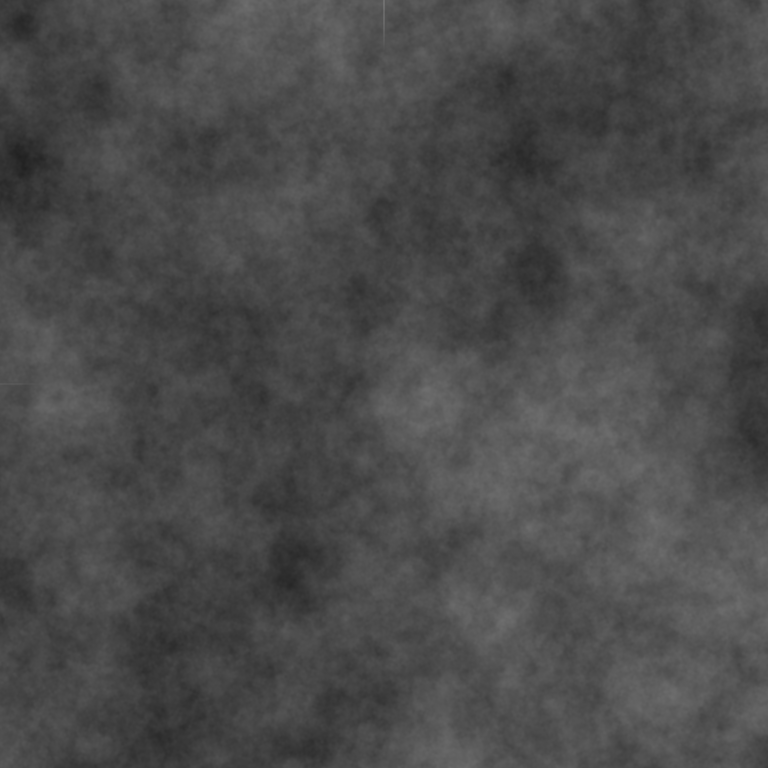
Reproduce this texture procedurally as a WebGL 2 fragment shader.

```glsl
#version 300 es
precision highp float;
// Dark grey mottled clouds: broad soft patches and a finer, crisper mottling,
// both made of octaves of value noise on crossed lattices, vary a mid grey.
// Two faint hairlines run in from the middle of the top and left edges.

uniform vec2 u_resolution;
out vec4 fragColor;

const float MEAN_GREY = 0.299;
const float PATCH_DEVIATION = 0.043;
const float MOTTLE_DEVIATION = 0.019;
const float NOISE_DEVIATION = 0.226; // spread of plain value noise

// Integer hash of a lattice cell, 0 to 1
float hash(ivec2 cell, uint seed) {
    uvec2 q = uvec2(cell);
    uint h = q.x * 1597334677u ^ q.y * 3812015801u ^ seed * 2654435769u;
    h = (h ^ (h >> 16)) * 2146121005u;
    h = (h ^ (h >> 15)) * 2221713035u;
    h ^= h >> 16;
    return float(h >> 8) / 16777216.0;
}

// Smooth value noise, -0.5 to 0.5
float valueNoise(vec2 p, uint seed) {
    ivec2 cell = ivec2(floor(p));
    vec2 f = fract(p);
    vec2 w = f * f * f * (f * (f * 6.0 - 15.0) + 10.0);
    float low = mix(hash(cell, seed), hash(cell + ivec2(1, 0), seed), w.x);
    float high = mix(hash(cell + ivec2(0, 1), seed), hash(cell + ivec2(1, 1), seed), w.x);
    return mix(low, high, w.y) - 0.5;
}

// Two lattices crossed at 45 degrees hide the grid; unit deviation
float crossedNoise(vec2 p, uint seed) {
    vec2 turned = 0.70711 * vec2(p.x - p.y, p.x + p.y) + 5.3;
    float sum = valueNoise(p, seed) + valueNoise(turned, seed + 100u);
    return 0.70711 * sum / NOISE_DEVIATION;
}

// Octaves of noise from a base frequency up, scaled to unit deviation
float layeredNoise(vec2 uv, float frequency, int octaves, float gain, uint seed) {
    const mat2 turnAndDouble = 2.0 * mat2(0.8, 0.6, -0.6, 0.8);
    vec2 p = uv * frequency;
    float sum = 0.0;
    float power = 0.0;
    float amplitude = 1.0;
    for (int i = 0; i < octaves; i++) {
        sum += amplitude * crossedNoise(p, seed + uint(i));
        power += amplitude * amplitude;
        amplitude *= gain;
        p = turnAndDouble * p + vec2(3.7, 8.3);
    }
    return sum / sqrt(power);
}

// Thin line fading out with distance along it
float hairline(float across, float along, float reach, float pixel) {
    float halfWidth = 0.0006;
    float cover = 1.0 - smoothstep(halfWidth - 0.5 * pixel, halfWidth + 0.5 * pixel, abs(across));
    return cover * (1.0 - smoothstep(0.3 * reach, reach, along));
}

void main() {
    float side = min(u_resolution.x, u_resolution.y);
    vec2 uv = gl_FragCoord.xy / side;
    vec2 extent = u_resolution / side;
    float pixel = 1.0 / side;

    // Broad patches and fine mottling
    float patches = layeredNoise(uv, 4.0, 3, 0.65, 11u);
    float mottle = layeredNoise(uv, 32.0, 4, 0.75, 31u);
    float grey = MEAN_GREY + PATCH_DEVIATION * patches + MOTTLE_DEVIATION * mottle;
    grey = clamp(grey, 0.13, 0.44);

    // Edge hairlines
    grey += 0.18 * hairline(uv.x - 0.5 * extent.x, extent.y - uv.y, 0.075, pixel);
    grey += 0.07 * hairline(uv.y - 0.5 * extent.y, uv.x, 0.06, pixel);

    fragColor = vec4(vec3(grey), 1.0);
}
```
